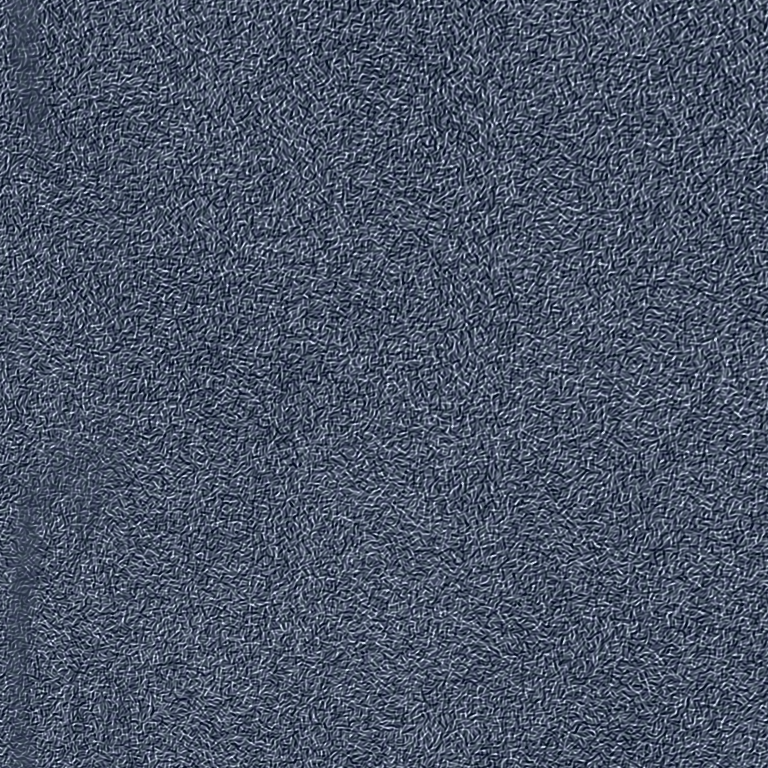
Reproduce this texture procedurally as a Shadertoy shader.

```glsl
#define GRAINS 200.0        // fibre cells across the canvas
#define FIBRE_LENGTH 0.9    // in cells
#define FIBRE_WIDTH 0.6     // in cells
#define RIDGE 4.5           // ridge frequency across a fibre
#define DIRECTION_SPREAD 2.4
#define MEAN_TONE 0.335
#define CONTRAST 0.16
#define SKEW 0.018
#define CLUMPING 0.05
#define BLUE_CAST vec3(-0.04, 0.0, 0.075)

vec3 hash3(vec2 p) {
    vec3 q = fract(p.xyx * vec3(0.1031, 0.1030, 0.0973));
    q += dot(q, q.yxz + 33.33);
    return fract((q.xxy + q.yzz) * q.zyx);
}

float cornerSlope(vec2 corner, vec2 offset) {
    float angle = 6.2832 * hash3(corner + 17.0).x;
    return dot(vec2(cos(angle), sin(angle)), offset);
}

float gradientNoise(vec2 p) {
    vec2 i = floor(p), f = p - i;
    vec2 u = f * f * f * (f * (f * 6.0 - 15.0) + 10.0);
    vec2 e = vec2(1.0, 0.0);
    return mix(
        mix(cornerSlope(i, f), cornerSlope(i + e, f - e), u.x),
        mix(cornerSlope(i + e.yx, f - e.yx), cornerSlope(i + e.xx, f - e.xx), u.x),
        u.y);
}

// Sum of light and dark ridged fibres, scaled to unit variance
float fibres(vec2 p, float mainAngle) {
    vec2 cell = floor(p);
    float sum = 0.0;
    for (int y = -2; y <= 2; y++) {
        for (int x = -2; x <= 2; x++) {
            vec2 id = cell + vec2(x, y);
            vec3 rnd = hash3(id);
            vec2 d = p - id - rnd.xy;
            float angle = mainAngle + (rnd.z - 0.5) * DIRECTION_SPREAD;
            vec2 axis = vec2(cos(angle), sin(angle));
            float along = dot(d, axis);
            float across = dot(d, vec2(-axis.y, axis.x));
            vec2 r = vec2(along / FIBRE_LENGTH, across / FIBRE_WIDTH);
            float polarity = hash3(id + 71.0).x < 0.5 ? -1.0 : 1.0;
            sum += polarity * exp(-dot(r, r)) * cos(RIDGE * across);
        }
    }
    float kb = RIDGE * FIBRE_WIDTH;
    float variance = 0.7854 * FIBRE_LENGTH * FIBRE_WIDTH * (1.0 + exp(-0.5 * kb * kb));
    return sum * inversesqrt(variance);
}

void mainImage(out vec4 fragColor, in vec2 fragCoord) {
    vec2 uv = fragCoord / iResolution.xy;

    // Grains grow gently towards the upper right
    vec2 grid = uv * GRAINS * (1.15 - 0.08 * (uv.x + uv.y));
    float mainAngle = 0.4 + 0.6 * uv.y + 1.6 * gradientNoise(uv * 9.0);
    float grain = fibres(grid, mainAngle);

    // Worn, flatter streaks along the left side
    float worn = smoothstep(0.05, 0.4, gradientNoise(uv * vec2(16.0, 4.0) + 3.0));
    worn *= 1.0 - smoothstep(0.06, 0.2, uv.x);
    float relief = CONTRAST * (1.0 - 0.5 * worn);

    // Fibre tone with clumps and slow shading
    float tone = MEAN_TONE + relief * grain + SKEW * (grain * grain - 1.0);
    tone += CLUMPING * gradientNoise(uv * 42.0);
    tone += 0.03 * gradientNoise(uv * 3.0) - 0.03 * worn;
    tone = clamp(tone, 0.045, 0.86);

    // Dyed yarn: some patches lean towards violet blue
    float tint = gradientNoise(uv * 85.0 + 40.0);
    vec3 color = vec3(tone) + BLUE_CAST + tint * vec3(0.01, -0.015, 0.03);
    fragColor = vec4(clamp(color, 0.0, 1.0), 1.0);
}
```
